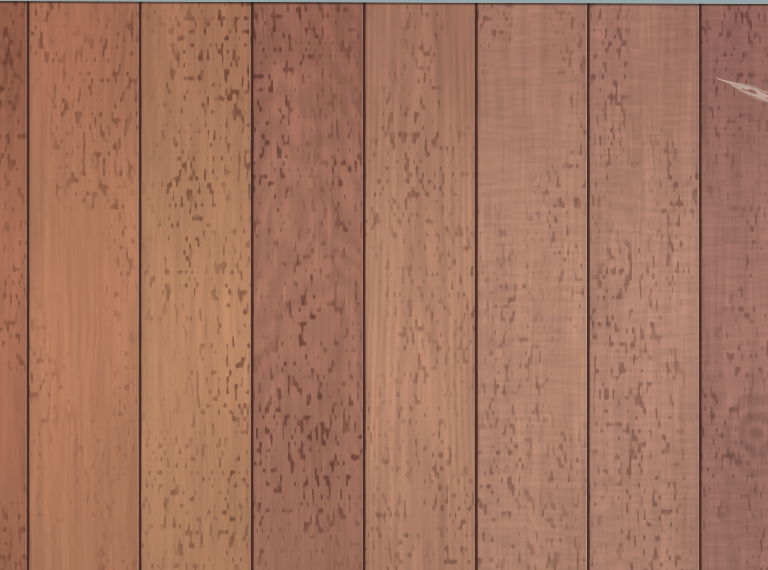
Write a Shadertoy shader that draws this texture.

```glsl
float hash(vec2 p) {
    vec3 q = fract(vec3(p.xyx) * 0.1031);
    q += dot(q, q.yzx + 33.33);
    return fract((q.x + q.y) * q.z);
}

float noise(vec2 p) {
    vec2 i = floor(p), f = fract(p);
    f = f * f * (3.0 - 2.0 * f);
    return mix(mix(hash(i), hash(i + vec2(1, 0)), f.x),
               mix(hash(i + vec2(0, 1)), hash(i + vec2(1, 1)), f.x), f.y);
}

float fbm(vec2 p) {
    float sum = 0.0, amp = 0.5;
    for (int i = 0; i < 4; i++) {
        sum += amp * noise(p);
        p = p * 2.03 + 17.1;
        amp *= 0.5;
    }
    return sum;
}

// Base tone of each plank, left to right
const vec3 plankTone[8] = vec3[8](
    vec3(0.61, 0.40, 0.31), vec3(0.67, 0.46, 0.35),
    vec3(0.68, 0.49, 0.37), vec3(0.61, 0.42, 0.35),
    vec3(0.67, 0.49, 0.40), vec3(0.67, 0.50, 0.42),
    vec3(0.66, 0.49, 0.42), vec3(0.60, 0.43, 0.38));

// Concentric oval growth rings around a knot
float knotRings(vec2 offset, float radius) {
    float r = length(offset) / radius;
    return (0.6 + 0.4 * sin(r * 16.0 + 5.0 * fbm(offset * 30.0))) * exp(-r * r);
}

vec3 wood(vec2 uv, float plank, float across) {
    vec2 p = vec2(uv.x, uv.y * 0.742);
    vec2 shift = vec2(plank * 7.3, plank * 13.7);
    vec3 tone = plankTone[int(clamp(plank, 0.0, 7.0))];

    // Broad light and stain along each plank
    tone *= 0.98 + 0.07 * exp(-pow((uv.y - 0.42) / 0.3, 2.0));
    tone *= 1.0 + 0.14 * (fbm(p * vec2(24.0, 5.0) + shift) - 0.47);
    tone = mix(tone, tone * vec3(0.97, 0.93, 0.95), smoothstep(0.6, 1.0, uv.y));

    // Long fibres that wander slightly sideways
    float wander = 0.012 * fbm(p * vec2(9.0, 6.0) + shift);
    float x = p.x + wander;
    float fibre = 0.5 * noise(vec2(x * 310.0, p.y * 14.0) + shift)
                + 0.3 * noise(vec2(x * 130.0, p.y * 5.0) + shift)
                + 0.2 * noise(vec2(x * 420.0, p.y * 60.0) + shift);
    tone *= 1.0 + 0.15 * (fibre - 0.5);

    // Swirling arches on the fourth plank, tall cathedral arches on the fifth
    float swirl = step(abs(plank - 3.0), 0.1), cathedral = step(abs(plank - 4.0), 0.1);
    float bend = (across - 0.5) * (across - 0.5);
    float arches = sin(85.0 * p.y + 38.0 * bend + 24.0 * fbm(p * vec2(20.0, 9.0)));
    tone *= 1.0 + 0.035 * swirl * arches * smoothstep(0.1, 0.7, uv.y + 0.2);
    tone *= 1.0 + 0.03 * cathedral * sin(14.0 * p.y + 150.0 * bend + 9.0 * fbm(p * vec2(30.0, 5.0)));

    // Fine cross figure on the planks to the right
    float chatter = noise(vec2(p.x * 45.0, p.y * 270.0) + shift) - 0.5;
    tone *= 1.0 + 0.07 * chatter * smoothstep(4.0, 5.0, plank);

    // Short dark pores gathered in patches
    float patches = smoothstep(0.3, 0.65, fbm(p * vec2(18.0, 6.0) + shift + 4.0));
    patches += 0.7 * step(abs(plank - 2.0), 0.1) * across + 0.4 * swirl;
    float pores = smoothstep(0.62, 0.92, noise(vec2(x * 270.0, p.y * 115.0) + shift));
    tone *= 1.0 - 0.24 * pores * patches * vec3(0.85, 1.0, 1.0);

    // Knots cut off by the side borders
    float knots = knotRings((uv - vec2(0.985, 0.24)) * vec2(1.0, 0.6), 0.055) * step(6.5, plank)
                + knotRings((uv - vec2(-0.005, 0.87)) * vec2(1.0, 0.4), 0.03) * step(plank, 0.5);
    return tone * (1.0 - 0.15 * knots);
}

void mainImage(out vec4 fragColor, in vec2 fragCoord) {
    vec2 uv = fragCoord / iResolution.xy;
    vec2 px = 1.0 / iResolution.xy;
    const float plankWidth = 0.1459;
    float u = (uv.x - 0.0365) / plankWidth;
    vec3 color = wood(uv, floor(u) + 1.0, fract(u));

    // Pale scrape on the last plank, widening to the right
    float along = uv.x - 0.925;
    float slant = uv.y - 0.867 + 0.5 * along;
    float halfWidth = 0.002 + 0.012 * smoothstep(0.01, 0.06, along);
    float scrape = (1.0 - smoothstep(0.3, 1.0, abs(slant) / halfWidth)) * smoothstep(0.0, 0.015, along);
    scrape *= smoothstep(0.3, 0.6, noise(vec2(along * 90.0, slant * 380.0)));
    color = mix(color, vec3(0.78, 0.70, 0.65), 0.8 * scrape);

    // Seams: soft shade, lit left bevel, dark gap
    float seam = round(u);
    float d = (u - seam) * plankWidth;
    float wear = noise(vec2(seam * 9.0, uv.y * 24.0));
    float lit = mix(0.35, 0.85, hash(vec2(seam, 5.0))) * (0.55 + 0.45 * wear);
    lit *= seam == 4.0 ? 0.3 : 1.0;
    float gap = 0.0012 + 0.0004 * hash(vec2(seam, 2.0)) + 0.0003 * wear;
    color *= 1.0 - 0.22 * exp(-abs(d) / 0.0025);
    float bevel = 1.0 - smoothstep(0.0008 - 0.5 * px.x, 0.0008 + 0.5 * px.x, abs(d + 0.0025));
    color = mix(color, vec3(0.76, 0.64, 0.58), lit * bevel);
    float dark = 1.0 - smoothstep(gap - 0.5 * px.x, gap + 0.5 * px.x, abs(d));
    color = mix(color, vec3(0.27, 0.16, 0.14), 0.92 * dark);

    // Cool sliver above the slightly sloping top ends
    float top = 1.0 - mix(0.002, 0.007, uv.x);
    color *= 1.0 - 0.5 * smoothstep(top - 0.006, top, uv.y);
    color = mix(color, vec3(0.59, 0.65, 0.66), smoothstep(top - 0.5 * px.y, top + 0.5 * px.y, uv.y));

    fragColor = vec4(color, 1.0);
}
```
